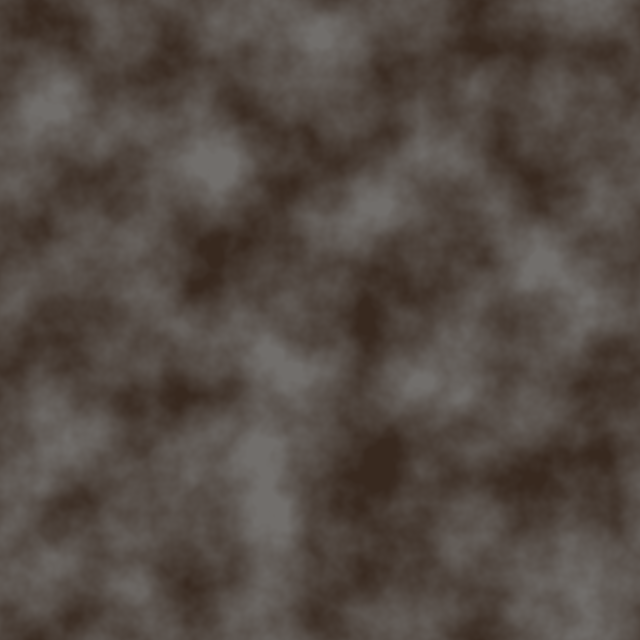
Reproduce this texture procedurally as a WebGL 2 fragment shader.

```glsl
#version 300 es
precision highp float;

uniform vec2 u_resolution;
out vec4 fragColor;

// Unit gradient at a lattice point, from an integer hash
vec2 latticeGradient(ivec2 cell, int seed) {
    uint h = uint(cell.x) * 1597334677u ^ uint(cell.y) * 3812015801u ^ uint(seed) * 2654435769u;
    h = (h ^ (h >> 15)) * 2246822519u;
    h = (h ^ (h >> 13)) * 3266489917u;
    h ^= h >> 16;
    float angle = float(h & 65535u) / 65536.0 * 6.28318;
    return vec2(cos(angle), sin(angle));
}

// Contribution of one cell corner, wrapped so the noise tiles
float corner(vec2 cell, vec2 local, vec2 offset, float period, int seed) {
    ivec2 wrapped = ivec2(mod(cell + offset, period));
    return dot(latticeGradient(wrapped, seed), local - offset);
}

float gradientNoise(vec2 p, float period, int seed) {
    vec2 cell = floor(p);
    vec2 local = p - cell;
    vec2 fade = local * local * local * (local * (local * 6.0 - 15.0) + 10.0);
    float bottom = mix(corner(cell, local, vec2(0, 0), period, seed),
                       corner(cell, local, vec2(1, 0), period, seed), fade.x);
    float top = mix(corner(cell, local, vec2(0, 1), period, seed),
                    corner(cell, local, vec2(1, 1), period, seed), fade.x);
    return mix(bottom, top, fade.y);
}

// Octaves are shifted so that their lattice zeros do not line up
float cloudNoise(vec2 uv) {
    float sum = 0.0;
    float amplitude = 1.0;
    float period = 6.0;
    for (int octave = 0; octave < 5; octave++) {
        vec2 shift = vec2(0.37, 0.71) * float(octave);
        sum += amplitude * gradientNoise(uv * period + shift, period, octave + 3);
        amplitude *= 0.5;
        period *= 2.0;
    }
    return sum;
}

void main() {
    vec2 uv = gl_FragCoord.xy / min(u_resolution.x, u_resolution.y);

    // Brown hollows fading into grey haze
    float haze = clamp(0.49 + 0.92 * cloudNoise(uv), 0.0, 1.0);
    vec3 umber = vec3(0.218, 0.160, 0.122);
    vec3 ash = vec3(0.442, 0.430, 0.418);
    fragColor = vec4(mix(umber, ash, haze), 1.0);
}
```
